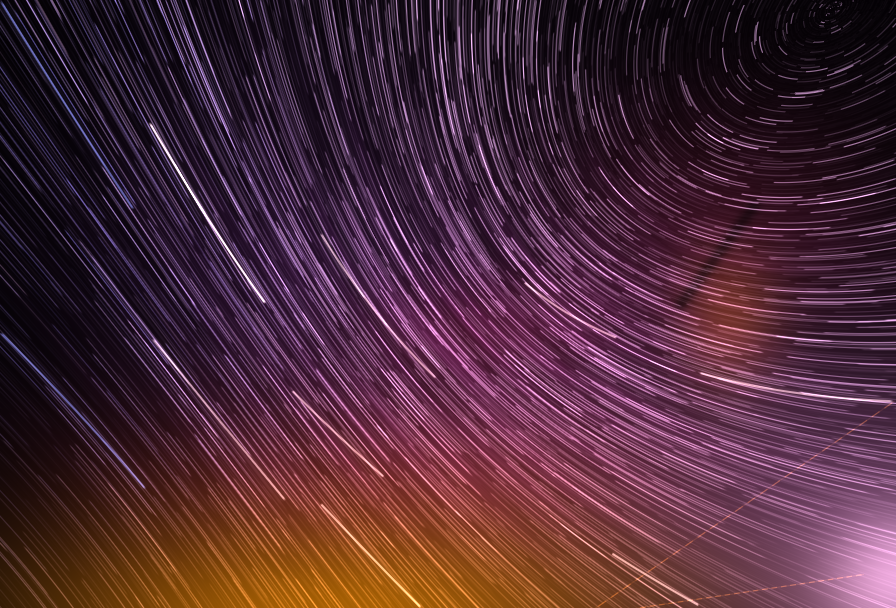
Give the GLSL for this texture, as a Shadertoy shader.

```glsl
#define POLE vec2(1.37, 0.985)
#define LENS_CENTER vec2(0.7356, 0.5)
#define FOCAL 0.58
#define LAYERS 7
#define RINGS_PER_RADIAN 62.0
#define ARC_SWEEP 0.38
#define TRAIL_HALF_WIDTH 0.0010
#define TRAIL_GAIN 0.66
#define LILAC vec3(0.84, 0.66, 0.86)
#define AMBER vec3(0.66, 0.38, 0.01)

float hash(vec2 p) {
    return fract(sin(dot(p, vec2(12.9898, 78.233))) * 43758.5453);
}

float noise(vec2 p) {
    vec2 i = floor(p), f = fract(p);
    f = f * f * (3.0 - 2.0 * f);
    return mix(mix(hash(i), hash(i + vec2(1, 0)), f.x),
               mix(hash(i + vec2(0, 1)), hash(i + vec2(1, 1)), f.x), f.y);
}

// Soft elliptical light, 1 at its center
float glow(vec2 p, vec2 center, vec2 radii) {
    vec2 q = (p - center) / radii;
    return exp(-dot(q, q));
}

// Wide-angle projection: x = angle from the pole, y = azimuth around it
vec2 skyPosition(vec2 p) {
    vec3 ray = normalize(vec3(p - LENS_CENTER, FOCAL));
    vec3 pole = normalize(vec3(POLE - LENS_CENTER, FOCAL));
    vec3 down = normalize(pole * pole.y - vec3(0, 1, 0));
    vec3 side = cross(pole, down);
    return vec2(atan(length(cross(ray, pole)), dot(ray, pole)),
                atan(dot(ray, side), dot(ray, down)));
}

// Antialiased stroke from a distance in canvas units
float stroke(float dist, float halfWidth) {
    return clamp((halfWidth - dist) * iResolution.y + 0.5, 0.0, 1.0);
}

// x = distance to the segment, y = position along it
vec2 segment(vec2 p, vec2 a, vec2 b) {
    vec2 ab = b - a;
    float h = clamp(dot(p - a, ab) / dot(ab, ab), 0.0, 1.0);
    return vec2(length(p - a - ab * h), h);
}

vec3 nightHaze(vec2 p, float streaks) {
    vec3 c = vec3(0.012, 0.004, 0.016);
    c += vec3(0.17, 0.065, 0.16) * glow(p, vec2(0.95, 0.34), vec2(0.55, 0.36)) * streaks;
    c += vec3(0.06, 0.025, 0.075) * glow(p, vec2(0.50, 0.60), vec2(0.35, 0.40)) * streaks;
    c += vec3(0.27, 0.07, 0.035) * glow(p, vec2(0.68, 0.18), vec2(0.50, 0.17));
    c += vec3(0.11, 0.015, 0.03) * glow(p, vec2(0.80, 0.46), vec2(0.20, 0.09));
    c += vec3(0.11, 0.02, 0.03) * glow(p, vec2(1.18, 0.62), vec2(0.27, 0.20));
    c += vec3(0.24, 0.12, 0.0) * glow(p, vec2(1.20, 0.47), vec2(0.08, 0.11));
    c = mix(c, vec3(0.45, 0.27, 0.42), 0.9 * glow(p, vec2(1.42, 0.08), vec2(0.38, 0.27)));
    c = mix(c, AMBER, glow(p, vec2(0.56, -0.02), vec2(0.50, 0.165)));
    c += vec3(0.52, 0.42, 0.50) * glow(p, vec2(1.48, 0.045), vec2(0.12, 0.11));
    // Thin dark cloud beside the red light
    float cloud = segment(p, vec2(1.12, 0.50), vec2(1.24, 0.66)).x;
    return c * (1.0 - 0.45 * exp(-cloud * cloud * 8000.0));
}

// Scattered star arcs, radiansPerUnit converts angle to canvas distance
vec3 starArcs(vec2 p, vec2 sky, float radiansPerUnit) {
    float warm = glow(p, vec2(0.55, -0.03), vec2(0.60, 0.24));
    float blueSide = smoothstep(0.75, 0.0, p.x);
    float rarity = mix(16.0, 4.5, smoothstep(0.05, 0.55, sky.x));
    vec3 sum = vec3(0);
    for (int i = 0; i < LAYERS; i++) {
        float layer = float(i);
        float rings = RINGS_PER_RADIAN + 5.3 * layer;
        float ring = floor(sky.x * rings);
        float offset = 0.2 + 0.6 * hash(vec2(ring, layer + 3.0));
        float dist = abs(fract(sky.x * rings) - offset) / (rings * radiansPerUnit);
        float turn = sky.y / ARC_SWEEP + 20.0 * hash(vec2(ring, layer + 17.0));
        vec2 id = vec2(ring + 91.0 * layer, floor(turn));
        float along = fract(turn);
        float arc = smoothstep(0.0, 0.03, along) * smoothstep(0.86, 0.82, along);
        float power = 0.02 + pow(hash(id), rarity);
        vec3 tint = mix(LILAC, vec3(0.52, 0.48, 0.92), blueSide * hash(id + 5.0));
        tint = mix(tint, vec3(0.85, 0.52, 0.30), warm * 0.8);
        sum += tint * power * arc * stroke(dist, TRAIL_HALF_WIDTH);
    }
    float fade = 1.0 - 0.65 * glow(p, vec2(1.40, 0.02), vec2(0.42, 0.24));
    fade *= 1.0 - 0.6 * glow(p, vec2(0.0, 0.25), vec2(0.28, 0.30));
    fade *= 1.0 - 0.5 * warm;
    return sum * fade * TRAIL_GAIN;
}

// Bright stars: start and end of each arc in canvas units
vec3 brightArcs(vec2 sky, float radiansPerUnit) {
    vec4 arcs[10] = vec4[10](
        vec4(0.245, 0.80, 0.437, 0.50), vec4(0.0, 1.0, 0.22, 0.655),
        vec4(0.527, 0.617, 0.718, 0.377), vec4(0.527, 0.172, 0.693, 0.0),
        vec4(0.25, 0.444, 0.47, 0.176), vec4(1.15, 0.387, 1.471, 0.34),
        vec4(0.48, 0.358, 0.632, 0.215), vec4(1.006, 0.09, 1.15, 0.004),
        vec4(0.0, 0.454, 0.24, 0.195), vec4(0.862, 0.536, 1.015, 0.444));
    vec3 sum = vec3(0);
    for (int i = 0; i < 10; i++) {
        vec2 a = skyPosition(arcs[i].xy), b = skyPosition(arcs[i].zw);
        float along = (sky.y - a.y) / (b.y - a.y);
        float dist = abs(sky.x - mix(a.x, b.x, along)) / radiansPerUnit;
        float span = smoothstep(0.0, 0.02, along) * smoothstep(1.0, 0.98, along);
        vec3 tint = mix(vec3(0.55, 0.6, 1.0), vec3(1.0, 0.86, 0.88), smoothstep(0.0, 0.3, arcs[i].x));
        float power = i == 0 ? 0.95 : 0.5;
        sum += tint * span * power * (stroke(dist, 0.0017) + 0.2 * exp(-dist * 250.0));
    }
    return sum;
}

// Dashed aircraft lights
float flightPath(vec2 p, vec2 a, vec2 b) {
    vec2 s = segment(p, a, b);
    float dash = smoothstep(0.35, 0.25, abs(fract(s.y * 24.0) - 0.5));
    return stroke(s.x, 0.0010) * (0.3 + 0.7 * dash);
}

void mainImage(out vec4 fragColor, in vec2 fragCoord) {
    vec2 p = fragCoord / iResolution.y;
    vec2 sky = skyPosition(p);
    float radiansPerUnit = max(length(vec2(dFdx(sky.x), dFdy(sky.x))) * iResolution.y, 0.001);
    float streaks = 0.65 + 0.7 * noise(sky * vec2(45.0, 4.0));
    vec3 color = nightHaze(p, streaks);
    color += starArcs(p, sky, radiansPerUnit) * (0.6 + 0.4 * streaks);
    color += brightArcs(sky, radiansPerUnit);
    float flights = flightPath(p, vec2(0.98, 0.0), vec2(1.471, 0.34))
                  + flightPath(p, vec2(1.05, 0.0), vec2(1.42, 0.055));
    color += vec3(0.32, 0.17, 0.06) * flights;
    fragColor = vec4(clamp(color, 0.0, 1.0), 1.0);
}
```
